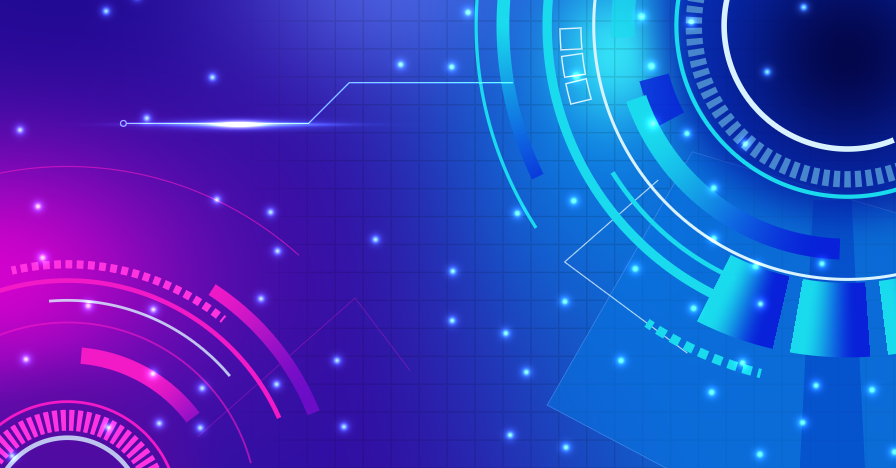
Give the GLSL for this background, as a WebGL 2 fragment shader.

```glsl
#version 300 es
precision highp float;
// Futuristic backdrop: a cyan dial, a magenta dial, circuit traces and light flares.
uniform vec2 u_resolution;
out vec4 outColor;

const vec3 CYAN = vec3(.1, .86, .93), BLUE = vec3(.03, .13, .85), PINK = vec3(.95, .1, .78);
const vec3 PURPLE = vec3(.42, .05, .78), PALE = vec3(.85, .95, 1), ICE = vec3(.35, .65, 1);

float fill(float d, float px) { return clamp(.5 - d / px, 0., 1.); }

void paint(inout vec3 col, vec3 ink, float mask) { col = mix(col, ink, mask); }

float glow(vec2 p, vec2 c, vec2 size) {
  vec2 d = (p - c) / size;
  return exp(-dot(d, d));
}

float seg(vec2 p, vec2 a, vec2 b) {
  vec2 e = b - a;
  return length(p - a - e * clamp(dot(p - a, e) / max(dot(e, e), 1e-5), 0., 1.));
}

// k holds radius, angle in degrees and pixel size
float arc(vec3 k, float radius, float thick, float lo, float hi) {
  float turn = radians(max(lo - k.y, k.y - hi)) * k.x;
  return fill(max(abs(k.x - radius) - thick, turn), k.z);
}

// Repeated marks around a dial
float marks(vec3 k, float period) {
  return fill(radians(abs(fract(k.y / period) - .5) - .3) * period * k.x, k.z);
}

// Circuit path: ring node, straight run, slanted bend, straight tail
float trace(vec2 p, vec2 node, float run, vec2 bend, float tail) {
  vec2 a = node + vec2(run, 0), b = a + bend;
  float d = min(seg(p, node, a), min(seg(p, a, b), seg(p, b, b + vec2(tail, 0))));
  float r = length(p - node) - .025;
  return min(max(d, -r), abs(r));
}

vec3 flare(vec2 p, vec2 c, vec3 tint) {
  return tint * (.5 * glow(p, c, vec2(.6, .045)) + .7 * glow(p, c, vec2(.7, .014)))
    + .8 * glow(p, c, vec2(.2, .03));
}

vec2 hash2(vec2 c) { return fract(sin(c * mat2(127, 311, 269, 183)) * 4375.5); }

// A soft spark in some of the cells
float sparks(vec2 p, float cell) {
  vec2 id = floor(p / cell);
  float r = length(fract(p / cell) - .2 - .6 * hash2(id)) * cell;
  return step(.5, hash2(id + 7.).x) * (exp(-r * r * 1800.) + .35 * exp(-r * r * 350.));
}

vec3 backdrop(vec2 p, float px) {
  vec3 col = mix(vec3(.19, .06, .64), vec3(.06, .38, .8), smoothstep(2.9, 6.3, p.x + .25 * p.y));
  paint(col, vec3(.11, .03, .56), .8 * glow(p, vec2(.5, 4.1), vec2(1.6, 1.1)));
  paint(col, vec3(.34, .42, .92), .75 * glow(p, vec2(3.4, 4.2), vec2(1.3, .9)));
  paint(col, vec3(.82, .01, .8), glow(p, vec2(-.1, 1.65), vec2(1.7, 1.1)));
  paint(col, vec3(.04, .5, .9), .75 * glow(p, vec2(5.2, 3), vec2(1.1, 1.6)));
  paint(col, vec3(.2, .88, .97), glow(p, vec2(5.28, 3.55), vec2(.5, .6)));
  vec2 grid = abs(fract(p / .24) - .5) * .24;
  return col * (1. - .12 * fill(.114 - max(grid.x, grid.y), px) * smoothstep(1.8, 3., p.x));
}

// Translucent glass and thin frames
vec3 panels(vec3 col, vec2 p, float px) {
  vec2 w = p - vec2(4.7, .54);
  float glass = min(min(w.x - .573 * w.y, w.y + .53 * w.x), 2.55 - w.y - .3 * w.x);
  paint(col, vec3(.03, .45, .88), .6 * fill(-glass, px));
  paint(col, ICE, .5 * fill(abs(glass) - .004, px));
  float shade = max(abs(p.x - 7.15) - .28 + .05 * p.y, p.y - 2.3);
  paint(col, vec3(.01, .26, .78), .6 * fill(shade, px));
  vec2 left = vec2(4.85, 1.77), low = vec2(5.9, .99), peak = vec2(3.05, 1.46);
  float edge = min(seg(p, vec2(5.65, 2.47), left), seg(p, left, low));
  paint(col, PALE, .8 * fill(edge - .005, px));
  edge = min(seg(p, peak, vec2(1.7, .27)), seg(p, peak, vec2(3.52, .84)));
  return mix(col, PINK, .4 * fill(edge - .003, px));
}

vec3 cyanDial(vec3 col, vec2 q, float px) {
  vec3 k = vec3(length(q), degrees(atan(-q.y, -q.x)), px);
  paint(col, vec3(.02, .1, .7), .75 - .75 * smoothstep(1.3, 1.9, k.x));
  paint(col, vec3(.01, .01, .25), .9 * glow(q, vec2(0, -.25), vec2(.9)));
  paint(col, BLUE, .8 * arc(k, 1.72, .13, 15., 28.));
  paint(col, CYAN, .7 * arc(k, 1.93, .1, -12., 3.));
  paint(col, mix(CYAN, BLUE, smoothstep(25., 85., k.y)), arc(k, 1.92, .09, 19., 88.));
  float block = fract((k.y - 63.) / 17.);
  paint(col, mix(CYAN, BLUE, smoothstep(.1, .7, block)), step(block, .82) * arc(k, 2.53, .32, 63., 120.));
  paint(col, mix(CYAN, BLUE, clamp(k.y / 30., 0., 1.)), arc(k, 2.96, .055, -12., 26.));
  paint(col, CYAN, max(arc(k, 3.19, .014, -12., 33.), arc(k, 2.58, .04, -12., 64.)));
  paint(col, CYAN, max(arc(k, 2.38, .02, 32., 66.), arc(k, 1.47, .018, -30., 130.)));
  paint(col, PALE, max(arc(k, 2.18, .013, -12., 120.), arc(k, 1.06, .024, -30., 112.)));
  paint(col, ICE * .8, marks(k, 4.) * arc(k, 1.32, .07, -28., 132.));
  paint(col, CYAN, marks(k, 2.5) * arc(k, 3.08, .04, 56., 76.));
  // Hollow boxes
  vec2 box = abs(vec2(k.x - 2.38, radians(mod(k.y, 5.5) - 2.75) * k.x)) - .09;
  return mix(col, PALE, fill(abs(max(box.x, box.y)) - .006, px) * arc(k, 2.38, .2, 0., 16.5));
}

vec3 pinkDial(vec3 col, vec2 q, float px) {
  vec3 k = vec3(length(q), degrees(atan(q.y, q.x)), px);
  paint(col, PURPLE * .8, .65 - .65 * smoothstep(.8, 1.5, k.x));
  vec3 fade = mix(PURPLE, PINK, smoothstep(25., 60., k.y));
  paint(col, fade, max(arc(k, 1.35, .07, 37., 85.), arc(k, 2.28, .055, 22., 57.)));
  paint(col, PINK, max(arc(k, 1.99, .02, 24., 125.), arc(k, .95, .012, 0., 180.)));
  paint(col, PINK, .6 * max(arc(k, 1.63, .008, 15., 130.), arc(k, 2.97, .005, 48., 110.)));
  paint(col, PALE, .8 * max(arc(k, 1.82, .012, 40., 95.), arc(k, .64, .02, 20., 160.)));
  float teeth = marks(k, 5.) * arc(k, .79, .09, 20., 160.);
  return mix(col, PINK + .1, max(teeth, marks(k, 2.6) * arc(k, 2.13, .035, 51., 103.)));
}

void main() {
  float px = 4.02 / u_resolution.y;
  vec2 p = gl_FragCoord.xy * px;
  vec3 col = panels(backdrop(p, px), p, px);
  col = cyanDial(col, p - vec2(7.28, 3.8), px);
  col = pinkDial(col, p - vec2(.58, -.38), px);
  float d = trace(p, vec2(1.06, 2.96), 1.59, vec2(.35), 1.4);
  outColor = vec4(col + flare(p, vec2(2.05, 2.95), ICE) + ICE * sparks(p, .52), 1);
  outColor.rgb += ICE * fill(d - .005, px);
}
```
